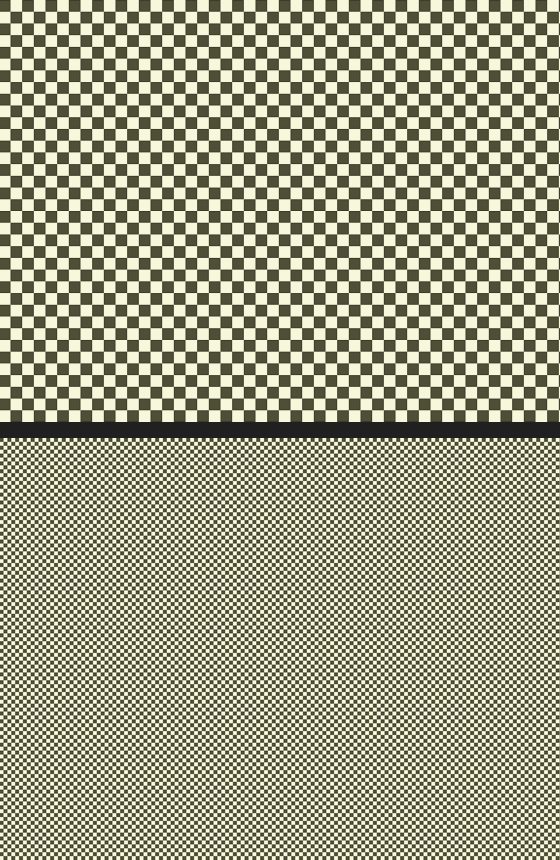
Top, the tile; bottom, the same tile 3 across and 3 down.
This pattern is drawn by a Shadertoy shader. Its source:

```glsl
// A two-tone checkerboard, 48 by 36 cells, with a thin darker rim inside
// every dark cell. A triangle wave per axis gives the signed distance to the
// nearest cell border; the product of both clamped waves makes the checks.

// Signed distance to the nearest integer line, in cells; sign flips per cell.
vec2 borderWave(vec2 p) {
    return abs(2.0 * fract(0.5 * p + 0.25) - 1.0) - 0.5;
}

void mainImage(out vec4 fragColor, in vec2 fragCoord) {
    // Even whole counts on both axes keep the tile seamless
    vec2 cells = vec2(48.0, 36.0);
    vec2 pixel = cells / iResolution.xy;
    vec2 wave = borderWave(fragCoord * pixel + vec2(0.1, 0.0));

    // Box-filtered checks: 1 on dark cells, 0 on light ones
    vec2 side = clamp(2.0 * wave / pixel, -1.0, 1.0);
    float dark = 0.5 - 0.5 * side.x * side.y;

    // Rim along all four sides of a dark cell
    vec2 inset = clamp((abs(wave) - 0.09) / pixel + 0.5, 0.0, 1.0);
    float rim = 1.0 - inset.x * inset.y;

    vec3 olive = mix(vec3(0.31, 0.31, 0.22), vec3(0.23, 0.24, 0.16), rim);
    vec3 cream = vec3(0.97, 0.97, 0.86);
    fragColor = vec4(mix(cream, olive, dark), 1.0);
}
```
